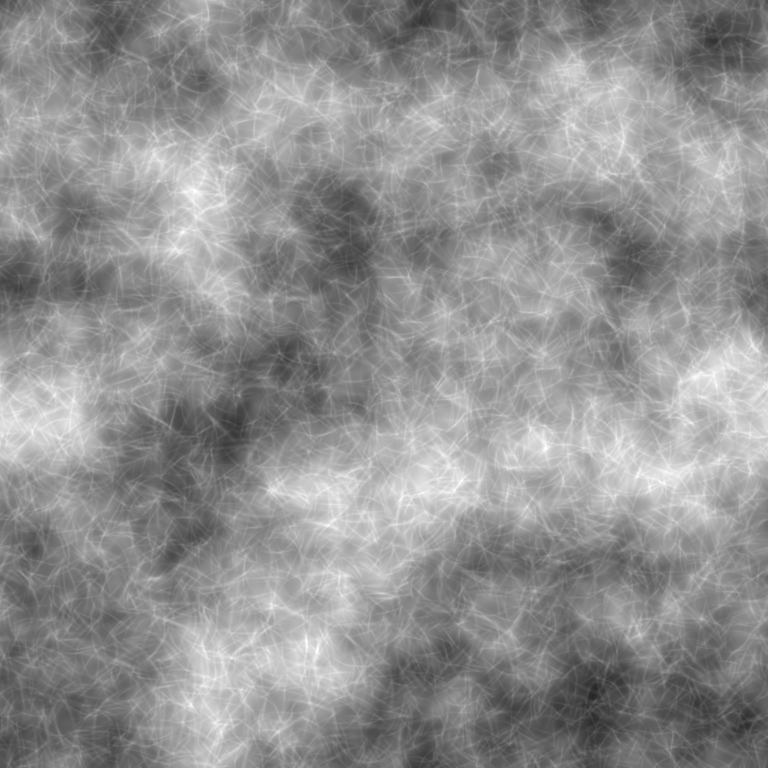
Reproduce this texture procedurally as a WebGL 2 fragment shader.

```glsl
#version 300 es
precision highp float;
precision highp int;
// Seamless grey smoke: wrapped gradient noise forms soft clouds,
// and thousands of faint, bent filaments scattered on two wrapped grids
// in all directions lay a fine fibrous web over them.

#define MEAN_GREY 0.57
#define CLOUD_GAIN 0.47
#define CLOUD_CELLS 3
#define CLOUD_OCTAVES 5
#define CLOUD_FALLOFF 0.65
#define FIBRE_GAIN 0.065
#define FIBRE_MEAN 0.70
#define FIBRE_WIDTH 0.034
#define FIBRE_COUNT 12
#define COARSE_CELLS 14
#define FINE_CELLS 24

uniform vec2 u_resolution;
out vec4 fragColor;

const float TAU = 6.28319;

// Integer hash: four random values in 0..1
vec4 hash4(ivec2 cell, int index, int seed) {
  uvec4 v = uvec4(cell, index, seed) * 1664525u + 1013904223u;
  v += v.yzxy * v.wxyz;
  v ^= v >> 16u;
  v += v.yzxy * v.wxyz;
  return vec4(v >> 8u) / 16777216.0;
}

ivec2 wrapCell(ivec2 cell, int period) {
  return (cell + period) % period;
}

// Slope of one lattice corner, evaluated at an offset from it
float corner(ivec2 cell, vec2 offset, int period, int seed) {
  float angle = TAU * hash4(wrapCell(cell, period), 7, seed).x;
  return dot(vec2(cos(angle), sin(angle)), offset);
}

float gradientNoise(vec2 p, int period, int seed) {
  ivec2 cell = ivec2(floor(p));
  vec2 f = fract(p);
  vec2 s = f * f * f * (f * (f * 6.0 - 15.0) + 10.0);
  float a = corner(cell, f, period, seed);
  float b = corner(cell + ivec2(1, 0), f - vec2(1, 0), period, seed);
  float c = corner(cell + ivec2(0, 1), f - vec2(0, 1), period, seed);
  float d = corner(cell + ivec2(1, 1), f - vec2(1, 1), period, seed);
  return mix(mix(a, b, s.x), mix(c, d, s.x), s.y);
}

// Octaves are shifted apart so their lattices never line up
float clouds(vec2 uv) {
  float sum = 0.0, amplitude = 1.0;
  int period = CLOUD_CELLS;
  for (int i = 0; i < CLOUD_OCTAVES; i++) {
    vec2 shift = fract(float(i) * vec2(0.618, 0.414) + 0.27);
    sum += amplitude * gradientNoise(uv * float(period) + shift, period, 31 + i);
    amplitude *= CLOUD_FALLOFF;
    period *= 2;
  }
  return sum;
}

// One tapered filament along a parabola, in cell units
float filament(vec2 p, vec4 rnd, float width) {
  float angle = TAU * rnd.z;
  vec2 axis = vec2(cos(angle), sin(angle));
  float along = dot(p, axis);
  float across = dot(p, vec2(-axis.y, axis.x));
  float reach = mix(0.5, 0.85, fract(rnd.w * 17.0));
  float bend = rnd.w - 0.5;
  float slope = 2.0 * bend * along;
  float away = (across - bend * along * along) / (width * sqrt(1.0 + slope * slope));
  float taper = max(0.0, 1.0 - along * along / (reach * reach));
  float brightness = mix(0.3, 1.0, fract(rnd.w * 71.0));
  return brightness * taper * taper * exp(-away * away);
}

// Sum of the filaments from the surrounding 3 by 3 cells
float fibres(vec2 uv, int cells, int seed) {
  vec2 p = uv * float(cells);
  ivec2 home = ivec2(floor(p));
  float pixel = float(cells) / min(u_resolution.x, u_resolution.y);
  float width = max(FIBRE_WIDTH, 0.7 * pixel);
  float sum = 0.0;
  for (int y = -1; y <= 1; y++) {
    for (int x = -1; x <= 1; x++) {
      ivec2 cell = home + ivec2(x, y);
      for (int k = 0; k < FIBRE_COUNT; k++) {
        vec4 rnd = hash4(wrapCell(cell, cells), k, seed);
        sum += filament(p - vec2(cell) - rnd.xy, rnd, width);
      }
    }
  }
  return sum * FIBRE_WIDTH / width;
}

void main() {
  vec2 uv = gl_FragCoord.xy / u_resolution;
  float web = fibres(uv, COARSE_CELLS, 101) + fibres(uv, FINE_CELLS, 202);
  float grey = MEAN_GREY + CLOUD_GAIN * clouds(uv) + FIBRE_GAIN * (web - FIBRE_MEAN);
  fragColor = vec4(vec3(clamp(grey, 0.0, 1.0)), 1.0);
}
```
